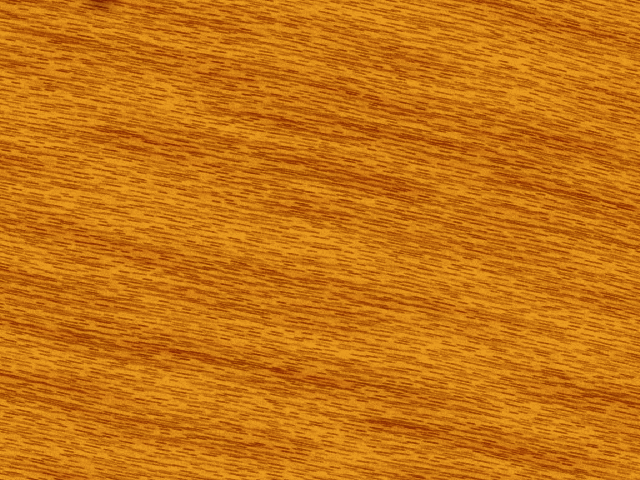
Reproduce this texture procedurally as a Shadertoy shader.

```glsl
// Honey-coloured oak board with slanting grain, dark streaks and short pores.

vec2 hash2(vec2 p) {
    vec3 h = fract(vec3(p.xyx) * vec3(0.1031, 0.1030, 0.0973));
    h += dot(h, h.yzx + 33.33);
    return fract((h.xx + h.yz) * h.zy);
}

// Cellular scatter of tapered strokes; each row of cells slides by its own offset.
float flecks(vec2 p, vec2 cell, float halfWidth, float blur) {
    vec2 q = p / cell;
    float seed = floor(cell.x * 1000.0);
    float edge = blur + 0.4 / (iResolution.y * cell.y);
    float ink = 0.0;
    for (int j = -1; j <= 1; j++) {
        float row = floor(q.y) + float(j);
        float x = q.x + 7.0 * hash2(vec2(row, seed)).x;
        for (int i = -1; i <= 1; i++) {
            vec2 id = vec2(floor(x) + float(i), row);
            vec2 jitter = 0.1 + 0.8 * hash2(id + seed);
            vec2 kind = hash2(id + seed + 51.7);
            vec2 d = abs(vec2(x, q.y) - id - jitter);
            float taper = 1.0 - smoothstep(0.5, 1.0, d.x / mix(0.35, 0.75, kind.x));
            float body = 1.0 - smoothstep(halfWidth - edge, halfWidth + edge, d.y);
            ink = max(ink, taper * body * mix(0.6, 1.0, kind.y));
        }
    }
    return ink;
}

// Dark umber to bright honey.
vec3 woodColor(float tone) {
    float t = clamp(tone, -0.15, 1.12);
    return vec3(0.59 + 0.29 * t, 0.25 + 0.32 * t, 0.01 + 0.10 * pow(max(t, 0.0), 1.3));
}

void mainImage(out vec4 fragColor, in vec2 fragCoord) {
    vec2 p = fragCoord / iResolution.y;

    // Grain axes: x runs along the fibres, falling to the right.
    float tilt = 0.205;
    vec2 grain = vec2(p.x * cos(tilt) - p.y * sin(tilt),
                      p.x * sin(tilt) + p.y * cos(tilt)) + 3.0;
    grain.y += 0.010 * sin(grain.x * 2.6 + grain.y * 2.0)
             + 0.0015 * sin(grain.x * 13.0 + grain.y * 9.0);

    // Ragged edges for the wider marks.
    vec2 ragged = grain;
    ragged.y += 0.0008 * sin(grain.x * 83.0 + grain.y * 190.0)
              + 0.0006 * sin(grain.x * 171.0 - grain.y * 310.0);

    // Marks from broad growth bands down to single pores.
    float band = flecks(ragged, vec2(0.85, 0.10), 0.30, 0.30);
    float stain = flecks(ragged, vec2(0.26, 0.032), 0.27, 0.27);
    float streak = flecks(ragged, vec2(0.19, 0.0145), 0.16, 0.08);
    float pore = flecks(grain, vec2(0.036, 0.0092), 0.19, 0.05);
    float fibre = flecks(ragged, vec2(0.021, 0.0062), 0.25, 0.15);
    float speck = hash2(floor(p * 384.0)).x - 0.5;

    float tone = 1.15 - 0.27 * band - 0.15 * stain - 0.20 * fibre;
    tone -= max(0.88 * pore, streak * (0.52 + 0.40 * band));
    tone += 0.24 * speck;

    // Small reddish knot at the upper edge.
    vec2 toKnot = (p - vec2(0.21, 0.995)) * vec2(34.0, 60.0);
    float knot = exp(-dot(toKnot, toKnot));
    vec3 color = woodColor(tone - 0.4 * knot);

    // Reddish warmth inside the stained bands.
    color.g -= 0.03 * band * stain + 0.05 * knot;
    color *= 1.0 - 0.15 * knot;
    fragColor = vec4(color, 1.0);
}
```
